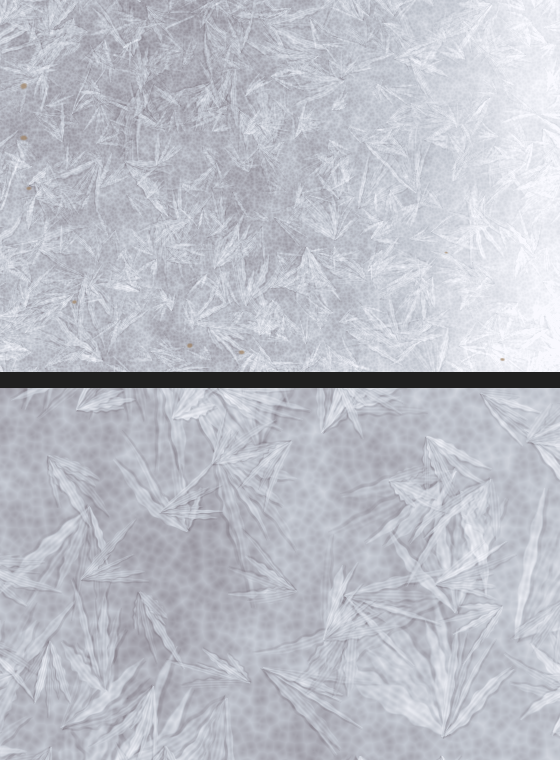
Top, the full canvas; bottom, a detail of the centre.
Reproduce this texture procedurally as a Shadertoy shader.

```glsl
const vec3 DARK_ICE = vec3(0.56, 0.545, 0.585);
const vec3 MID_ICE = vec3(0.76, 0.778, 0.815);
const vec3 WHITE_ICE = vec3(0.975, 0.978, 1.0);
const vec3 FLECK_COLOR = vec3(0.62, 0.50, 0.37);
const int FAN_LAYERS = 4;
const int BLADES = 6;
const float LARGEST_CELL = 0.21;    // fan spacing, in canvas heights
const float LAYER_SHRINK = 0.74;
const float FAN_SPREAD = 1.15;      // radians
const float BLADE_WIDTH = 0.042;    // half width, in cells
const float GROUND_TONE = -0.055;
const float GRAIN_SCALE = 120.0;
const float GRAIN_DEPTH = 0.085;
const float FLECK_SCALE = 7.0;

vec2 hash2(vec2 p) {
    vec3 q = fract(vec3(p.xyx) * vec3(0.1031, 0.1030, 0.0973));
    q += dot(q, q.yzx + 33.33);
    return fract((q.xx + q.yz) * q.zy);
}

// Distance to the nearest scattered point
float cellular(vec2 p) {
    vec2 cell = floor(p);
    float nearest = 2.0;
    for (int y = -1; y <= 1; y++)
    for (int x = -1; x <= 1; x++) {
        vec2 id = cell + vec2(x, y);
        nearest = min(nearest, length(id + hash2(id) - p));
    }
    return nearest;
}

// Cloudy variation from layered, rotated sines
float patches(vec2 p) {
    float sum = 0.0, gain = 0.5;
    for (int i = 0; i < 5; i++) {
        p = mat2(0.8, 0.6, -0.6, 0.8) * p * 1.8 + 2.3;
        sum += gain * sin(p.x + 1.3 * sin(p.y)) * cos(p.y + sin(p.x * 0.7));
        gain *= 0.72;
    }
    return sum;
}

// Lays fans of pointed ice blades over the given tone
float addFans(float tone, vec2 p, float seed, float pixel) {
    vec2 cell = floor(p);
    float soft = max(pixel, 0.006);
    for (int y = -1; y <= 1; y++)
    for (int x = -1; x <= 1; x++) {
        vec2 id = cell + vec2(x, y);
        vec2 key = id + seed * 37.0 + 80.0;
        vec2 fromRoot = p - id - hash2(key);
        float heading = 6.2832 * hash2(key + 11.7).x;
        for (int k = 0; k < BLADES; k++) {
            vec2 r = hash2(key + float(k) * 5.3 + 3.1);
            vec2 look = hash2(key + float(k) * 7.9 + 19.4);
            float angle = heading + FAN_SPREAD * ((float(k) + r.x) / float(BLADES) - 0.5);
            vec2 dir = vec2(cos(angle), sin(angle));
            float along = dot(fromRoot, dir) / mix(0.4, 0.95, r.y);
            if (along < 0.0 || along > 1.0) continue;
            float across = dot(fromRoot, vec2(-dir.y, dir.x));
            float width = BLADE_WIDTH * mix(0.45, 1.25, look.x) * 4.0 * along * (1.0 - along);
            width *= 1.0 + 0.22 * sin(along * 31.0 + look.y * 40.0);
            float body = smoothstep(soft, -soft, abs(across) - width);
            float crevice = smoothstep(soft, -soft, abs(across + 0.019) - width);
            float streak = sin(across * 230.0 + look.x * 20.0 + 3.0 * along);
            float bladeTone = mix(-0.045, 0.105, look.y) + 0.022 * streak;
            tone -= 0.045 * crevice * (1.0 - body);
            tone = mix(tone, bladeTone, body * mix(0.9, 0.5, along));
        }
    }
    return tone;
}

float segmentDistance(vec2 p, vec2 a, vec2 b) {
    vec2 ab = b - a;
    return length(p - a - ab * clamp(dot(p - a, ab) / dot(ab, ab), 0.0, 1.0));
}

void mainImage(out vec4 fragColor, in vec2 fragCoord) {
    vec2 uv = fragCoord / iResolution.xy;
    vec2 p = fragCoord / iResolution.y;
    float pixel = 1.0 / iResolution.y;
    float cloud = patches(p * 3.0);

    // Grainy ground, then fans from coarse to fine
    float tone = GROUND_TONE + 0.05 * patches(p * 11.0 + 4.0);
    vec2 bent = p + 0.005 * sin(p.yx * 23.0 + 3.0 * sin(p * 17.0));
    float size = LARGEST_CELL;
    for (int i = 0; i < FAN_LAYERS; i++) {
        float turn = float(i) * 0.9;
        mat2 spin = mat2(cos(turn), sin(turn), -sin(turn), cos(turn));
        tone = addFans(tone, spin * bent / size, float(i + 1), pixel / size);
        size *= LAYER_SHRINK;
    }
    tone += GRAIN_DEPTH * (cellular(p * GRAIN_SCALE) - 0.48);
    tone += 0.07 * (cellular(p * GRAIN_SCALE * 0.4 + 9.0) - 0.48);

    // Light grows toward the right, with a dim upper left
    float light = 0.777 + 0.065 * smoothstep(0.35, 0.8, uv.x);
    light += 0.12 * smoothstep(0.72, 1.0, uv.x);
    light += 0.04 * smoothstep(0.12, 0.0, uv.x) + 0.025 * smoothstep(0.5, 0.0, uv.y);
    light -= 0.04 * exp(-8.0 * dot(uv - vec2(0.25, 0.78), uv - vec2(0.25, 0.78)));
    float contrast = mix(1.1, 0.55, smoothstep(0.5, 1.0, uv.x));
    float value = light + contrast * (tone + 0.035 * cloud);

    // Two long, broken scratches
    float scratch = min(segmentDistance(bent, vec2(0.33, 0.87), vec2(0.62, 1.0)),
                        segmentDistance(bent, vec2(0.0, 0.44), vec2(0.14, 0.78)));
    float scratchMask = smoothstep(0.002 + pixel, 0.001, scratch);
    value += 0.11 * scratchMask * smoothstep(-0.4, 0.4, sin(p.x * 60.0 + cloud * 4.0));

    // Pale color ramp
    float t = clamp((value - 0.56) / 0.42, 0.0, 1.0);
    vec3 color = mix(DARK_ICE, MID_ICE, min(t * 2.0, 1.0));
    color = mix(color, WHITE_ICE, max(t * 2.0 - 1.0, 0.0));

    // Rare brown flecks
    vec2 fleckCell = floor(p * FLECK_SCALE);
    vec2 fleckPos = (fleckCell + 0.2 + 0.6 * hash2(fleckCell + 51.0)) / FLECK_SCALE;
    float fleck = length((bent - fleckPos) * vec2(0.7, 1.0)) + 0.003 * cloud;
    float rare = step(0.88, hash2(fleckCell + 73.0).x);
    color = mix(color, FLECK_COLOR, 0.7 * rare * smoothstep(0.005 + pixel, 0.002, fleck));
    fragColor = vec4(color, 1.0);
}
```
